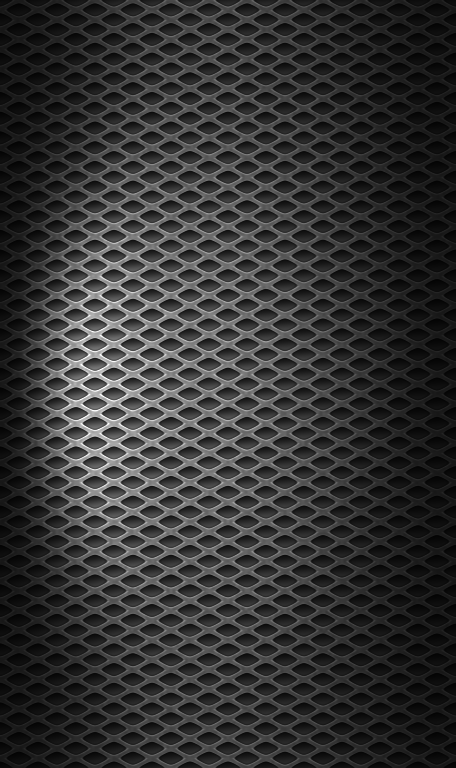
A Shadertoy shader for this pattern:

```glsl
// Expanded-metal mesh: a staggered lattice of rounded lozenge holes, 12 x 39 cells,
// with bevelled rims over a shaded recess. A soft light from the left falls off
// to the same level on opposite borders, so the result tiles.

float hash(vec2 p) {
    vec3 q = fract(p.xyx * vec3(0.1031, 0.1030, 0.0973));
    q += dot(q, q.yzx + 33.33);
    return fract((q.x + q.y) * q.z);
}

// Value noise that wraps after a whole number of cells
float wrapNoise(vec2 uv, vec2 cells) {
    vec2 g = uv * cells, i = floor(g), f = fract(g);
    f = f * f * (3.0 - 2.0 * f);
    vec2 a = mod(i, cells), b = mod(i + 1.0, cells);
    return mix(mix(hash(a), hash(vec2(b.x, a.y)), f.x),
               mix(hash(vec2(a.x, b.y)), hash(b), f.x), f.y);
}

// Lozenge field, about 0 at the centre, with corners softened by smooth absolutes
float lozenge(vec2 p) {
    vec2 q = sqrt(p * p + vec2(0.026, 0.008));
    return dot(q, vec2(0.447, 0.894));
}

// Glow near the left, darkening toward every border
float lighting(vec2 uv) {
    float middle = 0.5 - 0.5 * cos(6.28319 * uv.y);
    float edge = smoothstep(0.0, mix(0.42, 0.2, middle), uv.x)
               * (1.0 - smoothstep(0.45, 1.0, uv.x));
    float off = (uv.x - 0.17) / 0.17;
    float glow = exp(-off * off) * middle * middle;
    return 0.18 + edge * (mix(0.38, 0.76, middle) + 0.45 * glow);
}

void mainImage(out vec4 fragColor, in vec2 fragCoord) {
    vec2 uv = fragCoord / iResolution.xy;
    vec2 cells = vec2(12.0, 39.0);
    vec2 g = uv * cells;

    // Nearest hole of the two interleaved grids
    vec2 p = (fract(g) - 0.5) * vec2(2.0, 1.0);
    vec2 p2 = (fract(g + 0.5) - 0.5) * vec2(2.0, 1.0);
    vec2 id = mod(floor(g), cells);
    if (lozenge(p2) < lozenge(p)) {
        p = p2;
        id = mod(floor(g + 0.5), cells) + 50.0;
    }
    float d = lozenge(p) - 0.375;
    float soft = 0.55 * cells.y / iResolution.y;

    // Recess: shadow under the upper left rim, paler floor below
    float slope = smoothstep(-0.32, 0.3, 0.12 * p.x - p.y);
    float recess = mix(0.1, 0.34, slope) * (0.94 + 0.12 * hash(id));
    recess *= 1.0 - 0.35 * smoothstep(-0.09, 0.0, d);

    // Metal strands: brushed grain and a bright rim, strongest under each hole
    float grain = wrapNoise(uv, vec2(152.0, 256.0)) - 0.5;
    float metal = 0.5 + 0.1 * grain;
    float band = (d - 0.025) / 0.035;
    metal += exp(-band * band) * mix(0.06, 0.24, smoothstep(0.2, -0.2, -p.y) < 0.5 ? 1.0 : 0.0);

    float shade = mix(recess, metal, smoothstep(-soft, soft, d)) * lighting(uv);
    fragColor = vec4(vec3(clamp(shade, 0.0, 1.0)), 1.0);
}
```
